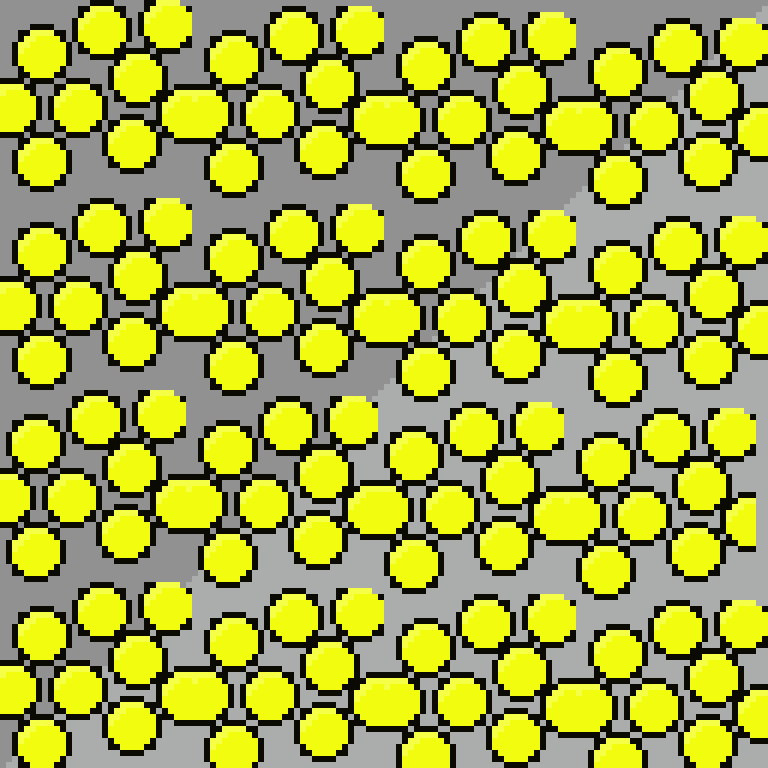
This pattern is drawn by a WebGL 1 fragment shader. Its source:

```glsl
precision highp float;
// Pixel-art clusters of outlined yellow discs in a 4 by 4 drifting grid over two diagonal greys.
uniform vec2 u_resolution;

// Keeps the shorter of two offsets from a disc centre.
vec2 nearer(vec2 a, vec2 b) {
  return dot(a, a) < dot(b, b) ? a : b;
}

// Offset from the nearest disc in a 32-cell tile, y pointing down.
vec2 clusterOffset(vec2 p) {
  vec2 d = p - vec2(7.0, 9.0);
  d = nearer(d, p - vec2(17.0, 5.0));
  d = nearer(d, p - vec2(28.0, 4.0));
  d = nearer(d, p - vec2(23.0, 13.0));
  d = nearer(d, p - vec2(13.0, 18.0));
  d = nearer(d, p - vec2(7.0, 27.0));
  d = nearer(d, p - vec2(22.0, 24.0));
  // Two cut discs that join into a wide one across the tile border
  d = nearer(d, p - vec2(2.0, 18.0));
  return nearer(d, p - vec2(31.0, 19.0));
}

// Each column of tiles sits one cell lower; a spare cell follows the first row.
float tileY(float y, float column) {
  y -= column;
  return y > 32.0 ? (y < 33.0 ? -1.0 : y - 1.0) : y;
}

vec3 discColor(vec2 d, vec3 ground) {
  float r2 = dot(d, d);
  if (r2 > 25.0) return ground;
  if (r2 > 16.0) return vec3(0.04, 0.04, 0.01);
  // Pale rim on the upper left
  vec2 lit = d - 1.0;
  bool pale = d.y < 0.0 && dot(lit, lit) > 16.0;
  return pale ? vec3(0.96, 1.0, 0.27) : vec3(0.95, 0.99, 0.06);
}

vec3 patternColor(vec2 uv) {
  vec2 cell = floor(vec2(uv.x, 1.0 - uv.y) * 128.0) + 0.5;
  vec3 ground = cell.x + cell.y > 128.5 ? vec3(0.67, 0.68, 0.68) : vec3(0.57);

  // The third row slips left, and slips again halfway across
  float row = floor(tileY(cell.y, floor(cell.x / 32.0)) / 32.0);
  float slip = row == 2.0 ? 1.0 + step(63.0, cell.x) : 0.0;
  float x = cell.x + slip;
  float column = floor(x / 32.0);
  float y = tileY(cell.y, column);
  if (column > 3.0 || y < 0.0) return ground;

  vec2 local = mod(vec2(x, y), 32.0);
  // Bare notch at the cut corner of the tile
  if (local.x > 30.0 && local.y < 1.0) return ground;
  return discColor(clusterOffset(local), ground);
}

void main() {
  // Average a 4 by 4 grid of samples to smooth the edges
  vec3 sum = vec3(0.0);
  for (int j = 0; j < 4; j++) {
    for (int i = 0; i < 4; i++) {
      vec2 jitter = (vec2(float(i), float(j)) + 0.5) / 4.0 - 0.5;
      sum += patternColor((gl_FragCoord.xy + jitter) / u_resolution);
    }
  }
  gl_FragColor = vec4(sum / 16.0, 1.0);
}
```
